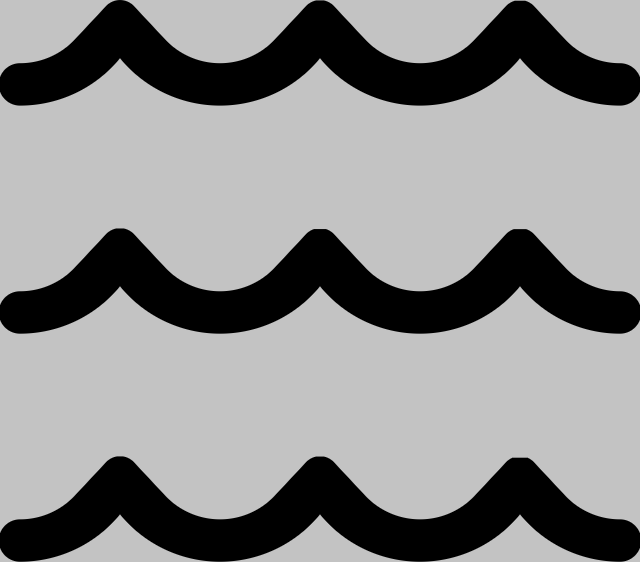
Reproduce this pattern procedurally as a WebGL 2 fragment shader.

```glsl
#version 300 es
precision highp float;

// Lengths are fractions of the canvas width
#define ASPECT 0.8802       // canvas height
#define PERIOD 0.3125       // crest to crest
#define FIRST_CREST 0.1875  // x of the left crest
#define CRESTS 3.0
#define ROW_PITCH 0.3572
#define TROUGH_TOP 0.099    // upper edge of the trough, below the row top
#define THICKNESS 0.0664
#define CUP_RADIUS 0.1172   // curve of the upper edge
#define BELLY_RADIUS 0.2016 // curve of the lower edge
#define FLANK_ANGLE 0.82    // slope of the straight flanks
#define CAP_RADIUS 0.0299   // rounding of the crest
#define FLATTENING 0.0026   // largest cut off a crest

uniform vec2 u_resolution;
out vec4 fragColor;

const vec3 BACKGROUND = vec3(0.765);
const vec3 INK = vec3(0.0);

float hash(vec2 p) {
    return fract(sin(dot(p, vec2(127.1, 311.7))) * 43758.5453);
}

// Upper edge: circular cup, straight flank, round crest; negative below it
float upperEdge(float dx, float y) {
    vec2 flank = vec2(sin(FLANK_ANGLE), cos(FLANK_ANGLE));
    vec2 v = vec2(0.5 * PERIOD - dx, y - TROUGH_TOP + CUP_RADIUS);
    bool onArc = v.y > 0.0 && v.x * flank.y < v.y * flank.x;
    float d = CUP_RADIUS - (onArc ? length(v) : dot(v, flank));

    // The cap circle touches both flanks
    float apex = TROUGH_TOP - CUP_RADIUS
               + (CUP_RADIUS - 0.5 * PERIOD * flank.x) / flank.y;
    vec2 w = vec2(dx, apex + CAP_RADIUS / flank.y - y);
    bool onCap = dx * flank.y < w.y * flank.x;
    return onCap ? length(w) - CAP_RADIUS : d;
}

// Lower edge: circular belly meeting its neighbour in a sharp notch
float lowerEdge(float dx, float y) {
    float centerY = TROUGH_TOP + THICKNESS - BELLY_RADIUS;
    return length(vec2(0.5 * PERIOD - dx, y - centerY)) - BELLY_RADIUS;
}

// Signed distance to one wavy band with round ends
float waveBand(float x, float y, float row) {
    float crest = clamp(floor((x - FIRST_CREST) / PERIOD + 0.5), 0.0, CRESTS - 1.0);
    float dx = abs(x - FIRST_CREST - crest * PERIOD);
    float overrun = dx - 0.5 * PERIOD;
    if (overrun > 0.0) {
        float halfWidth = 0.5 * THICKNESS;
        return length(vec2(overrun, y - TROUGH_TOP - halfWidth)) - halfWidth;
    }
    float cut = FLATTENING * hash(vec2(crest, row));
    return max(max(upperEdge(dx, y), lowerEdge(dx, y)), cut - y);
}

void main() {
    vec2 uv = gl_FragCoord.xy / u_resolution;
    float y = (1.0 - uv.y) * ASPECT;
    float row = floor(y / ROW_PITCH + 0.2);
    float d = waveBand(uv.x, y - row * ROW_PITCH, row);

    float coverage = clamp(0.5 - d * u_resolution.x, 0.0, 1.0);
    fragColor = vec4(mix(BACKGROUND, INK, coverage), 1.0);
}
```
